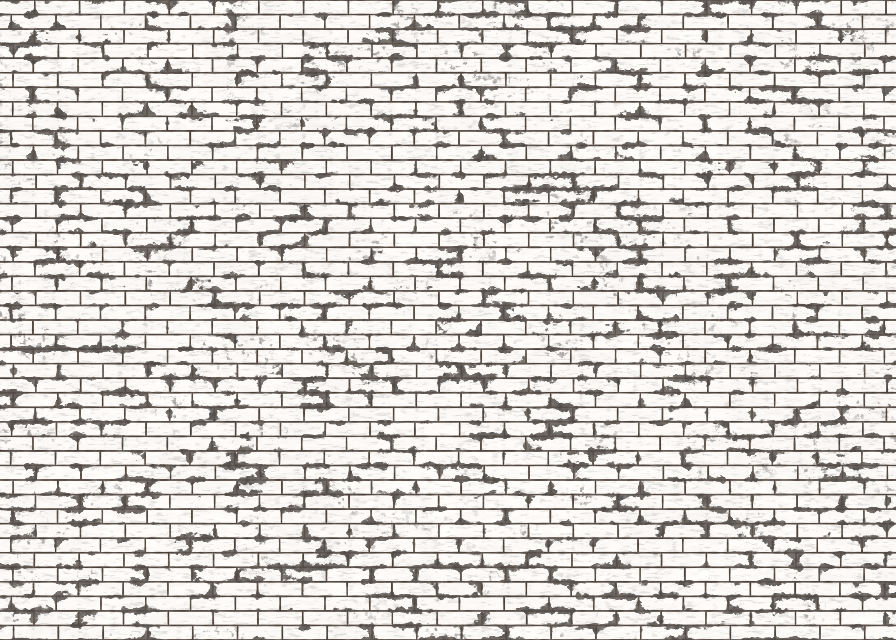
Give the GLSL for this texture, as a Shadertoy shader.

```glsl
const float COLUMNS = 20.0;
const float ROWS = 44.0;
const float BRICK_LENGTH = 3.08;   // in row heights
const float JOINT_HALF = 0.056;    // in row heights

const vec3 PAINT = vec3(0.985, 0.975, 0.965);
const vec3 MORTAR = vec3(0.285, 0.24, 0.21);
const vec3 WORN = vec3(0.42, 0.40, 0.385);

float hash(vec2 p) {
    return fract(sin(dot(p, vec2(127.1, 311.7))) * 43758.5453);
}

float noise(vec2 p) {
    vec2 i = floor(p);
    vec2 f = fract(p);
    f = f * f * (3.0 - 2.0 * f);
    return mix(mix(hash(i), hash(i + vec2(1.0, 0.0)), f.x),
               mix(hash(i + vec2(0.0, 1.0)), hash(i + vec2(1.0, 1.0)), f.x), f.y);
}

float fbm(vec2 p) {
    float sum = 0.0;
    float gain = 0.5;
    for (int i = 0; i < 3; i++) {
        sum += gain * noise(p);
        p = p * 2.1 + 17.3;
        gain *= 0.5;
    }
    return sum / 0.875;
}

// Coverage of the region where the signed distance is negative
float cover(float dist, float blur) {
    return smoothstep(0.5 * blur, -0.5 * blur, dist);
}

// Distances to the nearest upright (x) and level (y) joint, in row heights
vec2 jointDistances(vec2 p) {
    float row = floor(p.y);
    float shift = 0.27 + 0.5 * mod(row, 2.0) + 0.08 * (hash(vec2(row, 4.7)) - 0.5);
    vec2 f = fract(vec2(p.x / BRICK_LENGTH - shift, p.y));
    return min(f, 1.0 - f) * vec2(BRICK_LENGTH, 1.0);
}

// Signed distance to the chipped paint that creeps out from the joints
float chipDistance(vec2 p, vec2 joints) {
    float patchy = smoothstep(0.42, 0.9, noise(p * vec2(0.95, 1.35) + 31.0));
    float ragged = fbm(p * vec2(3.4, 4.2) + 7.0);
    float corner = 1.0 - smoothstep(0.1, 0.7, length(joints));
    float reach = patchy * (0.52 * ragged + 0.12 * corner) + 0.09 * (ragged - 0.35);
    return min(joints.x, joints.y) - reach + 0.035;
}

// Broken horizontal streaks, fine grain and a slight tone change
vec3 paintColor(vec2 p) {
    float streak = fbm(p * vec2(1.3, 5.0));
    float scratch = smoothstep(0.55, 0.85, fbm(p * vec2(2.2, 7.0) + 23.0));
    float tone = noise(p * 0.25 + 53.0);
    return PAINT * (0.98 + 0.05 * streak - 0.11 * scratch + 0.015 * (tone - 0.5));
}

void mainImage(out vec4 fragColor, in vec2 fragCoord) {
    vec2 uv = fragCoord / iResolution.xy;
    vec2 p = uv * vec2(COLUMNS * BRICK_LENGTH, ROWS);
    float pixel = ROWS / iResolution.y;

    // Joints keep a thin core whose width wavers along its length
    vec2 joints = jointDistances(p);
    float halfWidth = JOINT_HALF * (0.8 + 0.4 * noise(p * 2.3 + 11.0));
    float joint = cover(min(joints.x, joints.y) - halfWidth, 1.3 * pixel);
    float chip = cover(chipDistance(p, joints), 1.3 * pixel + 0.03);

    // Small loose flakes, found only in scattered areas
    float flakeZone = smoothstep(0.6, 0.85, noise(p * 0.5 + 90.0));
    float flake = flakeZone * smoothstep(0.62, 0.8, fbm(p * 3.0 + 41.0));

    // Layers: paint, flakes, wear, mortar
    vec3 wornColor = WORN * (0.8 + 0.4 * noise(p * 4.0));
    vec3 color = paintColor(p);
    color = mix(color, wornColor, 0.55 * flake);
    color = mix(color, wornColor, chip);
    color = mix(color, MORTAR, joint * mix(1.0, 0.55, chip));

    fragColor = vec4(color, 1.0);
}
```
